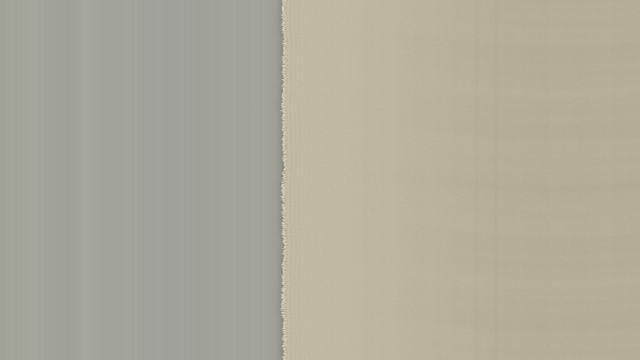
Write a WebGL 2 fragment shader that draws this texture.

```glsl
#version 300 es
precision highp float;
// A frayed sheet of pale linen lying over a grey, vertically streaked board.
// Layered sines shade both surfaces; cellular noise frays the cloth edge,
// which casts a narrow soft shadow to its left.

uniform vec2 u_resolution;
out vec4 outColor;

// Lengths are fractions of the canvas width.
const vec3 BOARD = vec3(0.635, 0.643, 0.598);
const vec3 BOARD_COOL = vec3(0.632, 0.632, 0.612);
const vec3 LINEN_LIGHT = vec3(0.757, 0.727, 0.629);
const vec3 LINEN_DARK = vec3(0.703, 0.683, 0.583);
const float EDGE_X = 0.4425;
const float EDGE_SWAY = 0.0016;
const float FRAY_DEPTH = 0.0050;
const float SHADOW_WIDTH = 0.006;
const float SHADOW_DEPTH = 0.20;
const float THREAD_GAP = 0.0068;
const float HEM_WIDTH = 0.017;

vec2 hash2(vec2 cell) {
    vec2 q = vec2(dot(cell, vec2(127.1, 311.7)), dot(cell, vec2(269.5, 183.3)));
    return fract(sin(q) * 43758.5);
}

// Distance to the nearest scattered point, about 0 to 1.
float cellular(vec2 p) {
    vec2 base = floor(p);
    float nearest = 2.0;
    for (int j = -1; j <= 1; j++) {
        for (int i = -1; i <= 1; i++) {
            vec2 cell = base + vec2(i, j);
            nearest = min(nearest, length(cell + hash2(cell) - p));
        }
    }
    return nearest;
}

float band(float x, float center, float width) {
    float d = (x - center) / width;
    return exp(-d * d);
}

// Three sines of rising frequency, about -1 to 1.
float layeredSines(float t) {
    return 0.5 * sin(t) + 0.3 * sin(t * 2.37 + 1.3) + 0.2 * sin(t * 5.11 + 4.1);
}

float edgeSway(float y) {
    return EDGE_SWAY * layeredSines(y * 42.0 + 0.6);
}

vec3 boardColor(float x) {
    vec3 color = mix(BOARD, BOARD_COOL, band(x, 0.27, 0.065));
    float shade = 0.013 * band(x, 0.137, 0.012) - 0.012 * band(x, 0.098, 0.022);
    shade += 0.008 * band(x, 0.04, 0.03) - 0.010 * band(x, 0.318, 0.009);
    shade -= 0.008 * band(x, 0.0, 0.012);
    shade += 0.004 * layeredSines(x * 160.0) + 0.002 * sin(x * 690.0);
    return color + shade;
}

vec3 linenColor(vec2 p, float inside) {
    // Broad fade to the right, with faint horizontal folds
    float fade = smoothstep(0.47, 0.85, p.x);
    vec3 color = mix(LINEN_LIGHT, LINEN_DARK, fade);
    float folds = layeredSines(p.y * 62.0 + 0.8 * sin(p.x * 9.0));
    color += folds * 0.009 * smoothstep(0.46, 0.9, p.x);
    color += 0.003 * layeredSines(p.x * 95.0);
    color -= 0.009 * (band(p.x, 0.745, 0.003) + band(p.x, 0.775, 0.002));

    // Fine grain and the loose weave beside the hem
    color += 0.014 * (cellular(p * vec2(210.0, 260.0)) - 0.45);
    float hem = exp(-max(inside, 0.0) / HEM_WIDTH);
    float warp = sin(6.28318 * inside / THREAD_GAP);
    float weft = sin(p.y * 1150.0 + 2.0 * sin(p.y * 71.0));
    color += hem * (0.020 * warp + 0.012 * weft * (0.5 + 0.5 * warp));
    return color;
}

void main() {
    vec2 p = gl_FragCoord.xy / u_resolution.x;
    float pixel = 1.0 / u_resolution.x;

    // Signed distance from the hem, positive on the linen
    float inside = p.x - EDGE_X - edgeSway(p.y);
    float tufts = cellular(vec2(p.x * 90.0, p.y * 130.0));
    float fibres = cellular(vec2(p.x * 190.0 + p.y * 60.0, p.y * 420.0));
    float fray = FRAY_DEPTH * (0.55 - 0.65 * tufts - 0.45 * (fibres - 0.4));
    float frayed = inside + fray;
    float coverage = smoothstep(-pixel, pixel, frayed);

    // Board with the contact shadow of the cloth
    vec3 board = boardColor(p.x);
    float shadow = exp(min(frayed, 0.0) / SHADOW_WIDTH);
    board *= 1.0 - SHADOW_DEPTH * shadow * (0.7 + 0.5 * tufts);

    // Lit and shaded fibres in the fringe
    vec3 linen = linenColor(p, inside);
    float fringe = band(inside, 0.0, 0.005);
    linen += fringe * (0.06 - 0.22 * (fibres - 0.25));

    outColor = vec4(mix(board, linen, coverage), 1.0);
}
```
